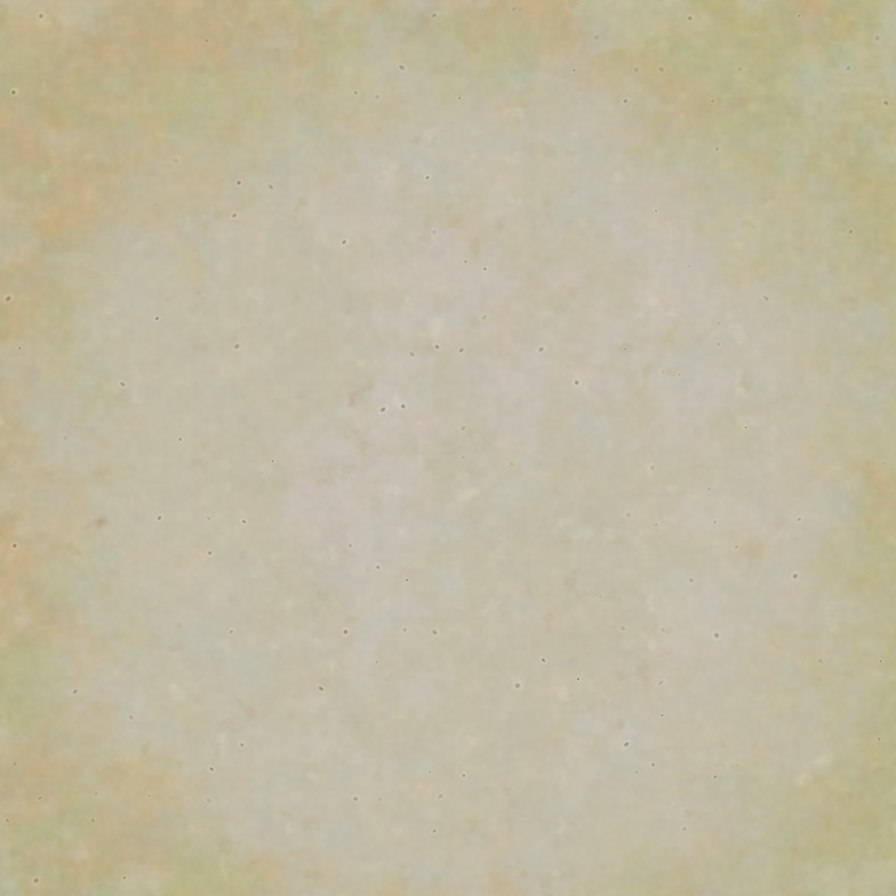
A three.js fragment shader for this texture:

```glsl
// Aged parchment: pale mottled centre, olive and tan rim, blocky fine grain, specks and scuffs.
varying vec2 vUv;

#define CENTRE_COLOR vec3(0.765, 0.740, 0.652)
#define PALE_COLOR vec3(0.774, 0.743, 0.694)
#define OLIVE_COLOR vec3(0.722, 0.704, 0.540)
#define TAN_COLOR vec3(0.746, 0.684, 0.536)
#define COOL_COLOR vec3(0.752, 0.748, 0.684)
#define OCHRE_COLOR vec3(0.715, 0.655, 0.500)
#define RIM_START 0.33
#define RIM_END 0.54
#define PATCH_CONTRAST 0.030
#define GRAIN_CONTRAST 0.034
#define SPECK_CELLS 32.0
#define SCUFFS 5

float hash(vec2 p) {
  return fract(sin(dot(p, vec2(127.1, 311.7))) * 43758.5453);
}

vec2 hash2(vec2 p) {
  return vec2(hash(p), hash(p + 37.3));
}

float noise(vec2 p) {
  vec2 i = floor(p), f = fract(p);
  f = f * f * (3.0 - 2.0 * f);
  return mix(mix(hash(i), hash(i + vec2(1.0, 0.0)), f.x),
             mix(hash(i + vec2(0.0, 1.0)), hash(i + vec2(1.0, 1.0)), f.x), f.y);
}

// Noise with flat, square cells and soft borders
float blocks(vec2 p) {
  vec2 f = fract(p);
  return noise(floor(p) + smoothstep(0.25, 0.75, f));
}

float fbm(vec2 p) {
  float sum = 0.0, weight = 0.5;
  for (int i = 0; i < 5; i++) {
    sum += weight * noise(p);
    p = p * 2.03 + 17.7;
    weight *= 0.56;
  }
  return sum * 0.92;
}

// Small irregular fleck with a light halo in some cells: cover, halo, random tint
vec3 flecks(vec2 uv, float cells, float share) {
  vec2 cell = floor(uv * cells);
  vec2 centre = (cell + 0.25 + 0.5 * hash2(cell + 5.1)) / cells;
  float radius = mix(0.0018, 0.0038, hash(cell + 71.9));
  vec2 away = uv - centre;
  away.x += away.y * (hash(cell + 29.0) - 0.5) * 1.2;
  float d = length(away) / radius;
  float present = step(hash(cell + 13.7), share);
  float halo = smoothstep(0.6, 1.2, d) * (1.0 - smoothstep(1.2, 2.2, d));
  return vec3((1.0 - smoothstep(0.1, 1.0, d)) * present, halo * present, hash(cell + 91.3));
}

float segmentDistance(vec2 p, vec2 a, vec2 b) {
  vec2 ab = b - a;
  return length(p - a - ab * clamp(dot(p - a, ab) / dot(ab, ab), 0.0, 1.0));
}

void main() {
  vec2 uv = vUv;
  float broad = fbm(uv * 5.0 + 3.1);
  float medium = fbm(uv * 14.0 + 41.0);
  float fine = fbm(uv * 42.0 + 9.0);
  float block = blocks(uv * 64.0) - 0.5;

  // Pale centre with rosy and cool grey clouds, ragged at their edges
  float rosy = smoothstep(0.42, 0.66, 0.6 * broad + 0.4 * medium + 0.3 * (fine - 0.5));
  float cool = smoothstep(0.50, 0.66, fbm(uv * 12.0 + 60.0) + 0.3 * (fine - 0.5));
  vec3 color = mix(CENTRE_COLOR, PALE_COLOR, rosy);
  color = mix(color, COOL_COLOR, cool * 0.5);

  // Irregular olive rim, warmed to tan towards the upper left
  float radius = length((uv - vec2(0.53, 0.45)) * vec2(1.0, 0.92));
  radius += (broad - 0.5) * 0.13 + (medium - 0.5) * 0.22 + (fine - 0.5) * 0.16;
  float rim = smoothstep(RIM_START, RIM_END, radius);
  float warmth = fbm(uv * 9.0 + 23.0) + 0.32 * (0.5 - uv.x) + 0.06 * (uv.y - 0.5);
  vec3 rimColor = mix(OLIVE_COLOR, TAN_COLOR, smoothstep(0.44, 0.62, warmth + 0.25 * (fine - 0.5)));
  rimColor = mix(rimColor, COOL_COLOR, cool * 0.35);
  color = mix(color, rimColor, rim);

  // Small patches in brightness and hue, partly square, stronger towards the rim
  color += PATCH_CONTRAST * ((medium - 0.5) * 0.8 + (fine - 0.5)) * (0.8 + 0.5 * rim);
  float hueShift = fbm(uv * 34.0 + 77.0) - 0.5 + 0.3 * (blocks(uv * 32.0 + 50.0) - 0.5);
  color += hueShift * vec3(0.042, -0.006, -0.048) * (0.7 + 0.5 * rim);
  color += 0.009 * block;

  // Fine grain, including faint upright and level streaks
  float grain = 0.5 * noise(uv * 100.0) + 0.5 * noise(uv * 210.0 + 31.0) - 0.5;
  float streaks = noise(uv * vec2(190.0, 64.0)) + noise(uv * vec2(64.0, 190.0) + 90.0) - 1.0;
  color += GRAIN_CONTRAST * (0.8 * grain + 0.28 * streaks) * (0.85 + 0.3 * rim);

  // Ragged ochre stains and light flakes
  float stain = smoothstep(0.64, 0.80, fbm(uv * 36.0 + 120.0));
  color = mix(color, OCHRE_COLOR, stain * (0.30 + 0.25 * rim));
  float flake = smoothstep(0.64, 0.82, fbm(uv * 40.0 + 210.0));
  color += 0.024 * flake;

  // Faint broken scuffs, mostly pale, a few brownish
  vec2 wobble = 0.022 * (vec2(medium, fine) - 0.5);
  for (int i = 0; i < SCUFFS; i++) {
    vec2 seed = vec2(float(i) * 3.7, 8.3);
    vec2 start = 0.08 + 0.84 * hash2(seed);
    float angle = 0.5 + 1.7 * hash(seed + 4.9);
    vec2 end = start + vec2(cos(angle), sin(angle)) * mix(0.012, 0.045, hash(seed + 2.2));
    float away = segmentDistance(uv + wobble, start, end);
    float cover = (1.0 - smoothstep(0.0, 0.011, away)) * smoothstep(0.25, 0.6, fine);
    float brownish = step(0.75, hash(seed + 6.4));
    vec3 scuffColor = mix(vec3(0.82, 0.81, 0.73), vec3(0.68, 0.59, 0.47), brownish);
    color = mix(color, scuffColor, cover * 0.6);
  }

  // Tiny teal and brown flecks, rarely almost black
  vec3 fleck = flecks(uv, SPECK_CELLS, 0.12);
  vec3 fleckColor = mix(vec3(0.36, 0.43, 0.38), vec3(0.48, 0.37, 0.27), step(0.55, fleck.z));
  float strength = mix(0.15, 0.60, fract(fleck.z * 7.3)) + 0.4 * step(0.97, fleck.z);
  color += 0.05 * fleck.y * strength;
  color = mix(color, fleckColor, fleck.x * strength);

  gl_FragColor = vec4(color, 1.0);
}
```
